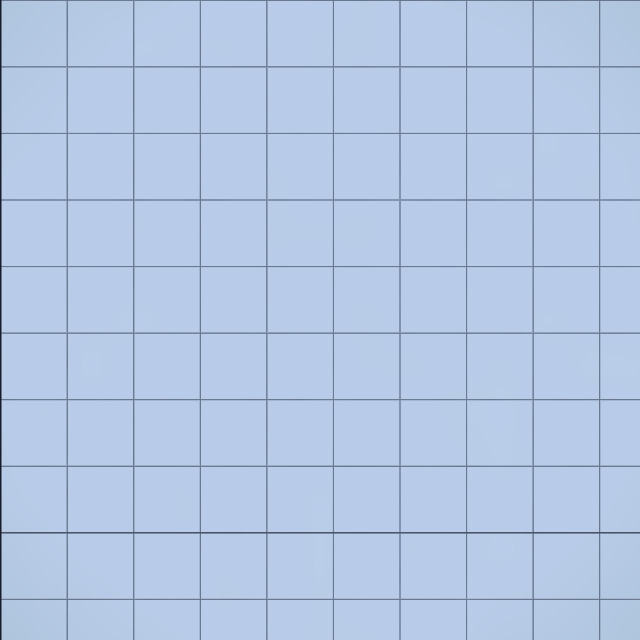
This pattern is drawn by a Shadertoy shader. Its source:

```glsl
// A sheet of pale blue graph paper ruled with thin dark square cells.
// Rules are box-filtered bands around the nearest grid line; one row rule and
// the left margin are heavier, and the paper greys softly towards its corners.

const float CELL = 0.1040;                    // grid pitch, in canvas heights
const vec2  GRID_ORIGIN = vec2(0.0010, 0.0635);
const float RULE_WIDTH = 0.0012;
const float HEAVY_ROW_WIDTH = 0.0017;
const float MARGIN_WIDTH = 0.0024;

const vec3 PAPER = vec3(0.722, 0.797, 0.910);
const vec3 CORNER_PAPER = vec3(0.685, 0.770, 0.865);
const vec3 INK = vec3(0.20, 0.24, 0.32);
const vec3 HEAVY_INK = vec3(0.09, 0.10, 0.15);

float hash(vec2 p) {
    p = fract(p * vec2(0.1031, 0.1130));
    p += dot(p, p.yx + 33.33);
    return fract((p.x + p.y) * p.x * 17.0);
}

float valueNoise(vec2 p) {
    vec2 i = floor(p), f = fract(p);
    f = f * f * (3.0 - 2.0 * f);
    float low = mix(hash(i), hash(i + vec2(1, 0)), f.x);
    float high = mix(hash(i + vec2(0, 1)), hash(i + vec2(1, 1)), f.x);
    return mix(low, high, f.y);
}

// Share of a filter window covered by a band centred at distance d
float bandCoverage(float d, float width, float window) {
    float left = max(d - 0.5 * width, -0.5 * window);
    float right = min(d + 0.5 * width, 0.5 * window);
    return max(right - left, 0.0) / window;
}

// Signed distance to the nearest line of a regular ruling
float ruleDistance(float x, float pitch) {
    return x - pitch * round(x / pitch);
}

vec3 paperColor(vec2 p, vec2 center) {
    float corner = smoothstep(0.50, 0.74, length(p - center));
    float mottle = valueNoise(p * 14.0) - 0.5;
    return mix(PAPER, CORNER_PAPER, corner) + 0.004 * mottle;
}

void mainImage(out vec4 fragColor, in vec2 fragCoord) {
    vec2 p = fragCoord / iResolution.y;
    vec2 center = 0.5 * iResolution.xy / iResolution.y;
    float window = 1.3 / iResolution.y;
    vec2 g = p - GRID_ORIGIN;

    vec3 color = paperColor(p, center);

    // Regular rules, with slightly uneven ink
    float columns = bandCoverage(ruleDistance(g.x, CELL), RULE_WIDTH, window);
    float rows = bandCoverage(ruleDistance(g.y, CELL), RULE_WIDTH, window);
    float inkFlow = mix(0.94, 1.04, valueNoise(p * 30.0));
    color = mix(color, INK, min(max(columns, rows) * inkFlow, 1.0));

    // Heavier row rule and left margin
    float heavyRow = bandCoverage(g.y - CELL, HEAVY_ROW_WIDTH, window);
    float margin = bandCoverage(g.x, MARGIN_WIDTH, window);
    color = mix(color, HEAVY_INK, 0.6 * heavyRow);
    color = mix(color, HEAVY_INK, margin);

    fragColor = vec4(color, 1.0);
}
```
